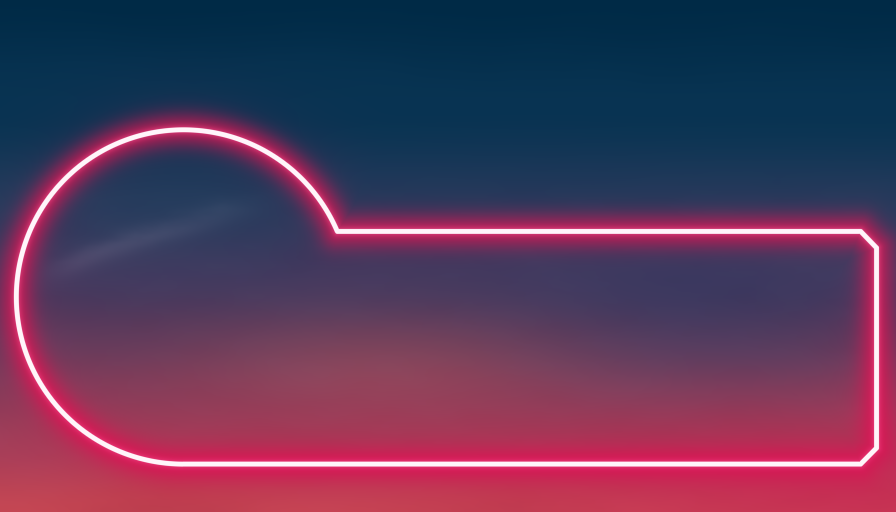
Give the GLSL for this background, as a WebGL 2 fragment shader.

```glsl
#version 300 es
precision highp float;
uniform vec2 u_resolution;
out vec4 fragColor;

float hash(vec2 p) {
    p = fract(p * vec2(0.1031, 0.1137));
    p += dot(p, p.yx + 33.33);
    return fract((p.x + p.y) * p.x * 7.31);
}

float noise(vec2 p) {
    vec2 i = floor(p), f = fract(p);
    f = f * f * (3.0 - 2.0 * f);
    return mix(mix(hash(i), hash(i + vec2(1, 0)), f.x),
               mix(hash(i + vec2(0, 1)), hash(i + vec2(1, 1)), f.x), f.y);
}

float fbm(vec2 p) {
    float sum = 0.0, amplitude = 0.5;
    for (int i = 0; i < 5; i++) {
        sum += amplitude * noise(p);
        p = mat2(1.6, 1.2, -1.2, 1.6) * p + 7.3;
        amplitude *= 0.5;
    }
    return sum;
}

float segment(vec2 p, vec2 a, vec2 b) {
    vec2 d = b - a;
    return length(p - a - d * clamp(dot(p - a, d) / dot(d, d), 0.0, 1.0));
}

// Distance to the open ring joined to a bevelled bar
float outline(vec2 p) {
    vec2 q = p - vec2(0.3584, 0.420);
    float d = 10.0;
    if (dot(q, vec2(cos(2.557), sin(2.557))) > length(q) * cos(2.155))
        d = abs(length(q) - 0.3265);
    d = min(d, segment(p, vec2(0.659, 0.548), vec2(1.681, 0.548)));
    d = min(d, segment(p, vec2(1.681, 0.548), vec2(1.712, 0.516)));
    d = min(d, segment(p, vec2(1.712, 0.516), vec2(1.712, 0.125)));
    d = min(d, segment(p, vec2(1.712, 0.125), vec2(1.681, 0.0936)));
    return min(d, segment(p, vec2(1.681, 0.0936), vec2(0.3584, 0.0936)));
}

// Soft elliptical patch
float patchAt(vec2 p, vec2 center, vec2 size) {
    vec2 q = (p - center) / size;
    return exp(-dot(q, q));
}

vec3 sky(vec2 p) {
    float clouds = fbm(p * vec2(3.0, 8.0) + 4.0) - 0.48;
    float y = p.y + 0.05 * clouds;
    vec3 color = mix(vec3(0.76, 0.27, 0.32), vec3(0.66, 0.24, 0.34), smoothstep(0.0, 0.13, y));
    color = mix(color, vec3(0.44, 0.24, 0.36), smoothstep(0.08, 0.33, y));
    color = mix(color, vec3(0.25, 0.225, 0.37), smoothstep(0.24, 0.48, y));
    color = mix(color, vec3(0.14, 0.23, 0.36), smoothstep(0.44, 0.62, y));
    color = mix(color, vec3(0.03, 0.20, 0.32), smoothstep(0.57, 0.79, y));
    color = mix(color, vec3(0.0, 0.165, 0.275), smoothstep(0.80, 1.0, y));

    // Warm haze, cool right side and pink lower corner
    color += vec3(0.10, 0.035, 0.0) * patchAt(p, vec2(0.75, 0.30), vec2(0.38, 0.10));
    color -= vec3(0.06, 0.01, 0.0) * patchAt(p, vec2(1.35, 0.36), vec2(0.35, 0.15));
    color = mix(color, vec3(0.77, 0.14, 0.32), 0.6 * patchAt(p, vec2(1.75, 0.04), vec2(0.65, 0.13)));

    // Slanted wisp and fine cloud texture
    float ridge = p.y - 0.46 - 0.32 * (p.x - 0.09);
    float wisp = exp(-pow((ridge - 0.06 * clouds) / 0.022, 2.0));
    wisp *= smoothstep(0.05, 0.16, p.x) * (1.0 - smoothstep(0.32, 0.60, p.x));
    color += vec3(0.07, 0.055, 0.05) * wisp * (0.6 + 1.5 * clouds);
    return color + vec3(0.07, 0.05, 0.04) * clouds * (1.0 - smoothstep(0.5, 0.85, p.y));
}

void main() {
    vec2 p = gl_FragCoord.xy / u_resolution.y;
    float d = outline(p);
    float pixel = 1.0 / u_resolution.y;
    vec3 color = sky(p);

    // Neon halo, fuller toward the bottom
    float low = 1.0 - smoothstep(0.05, 0.45, p.y);
    float halo = 0.65 * exp(-pow(d / 0.034, 2.0)) + 0.16 * exp(-d / 0.05);
    halo += low * 0.25 * exp(-d / 0.045);
    color = mix(color, vec3(0.84, 0.09, 0.33), clamp(halo, 0.0, 0.95));
    color = mix(color, vec3(0.95, 0.30, 0.55), 0.6 * exp(-pow(d / 0.009, 2.0)));

    // Bright tube
    float tube = 1.0 - smoothstep(0.0046 - pixel * 0.6, 0.0046 + pixel * 0.8, d);
    color = mix(color, vec3(1.0, 0.96, 0.98), tube);
    fragColor = vec4(color, 1.0);
}
```
